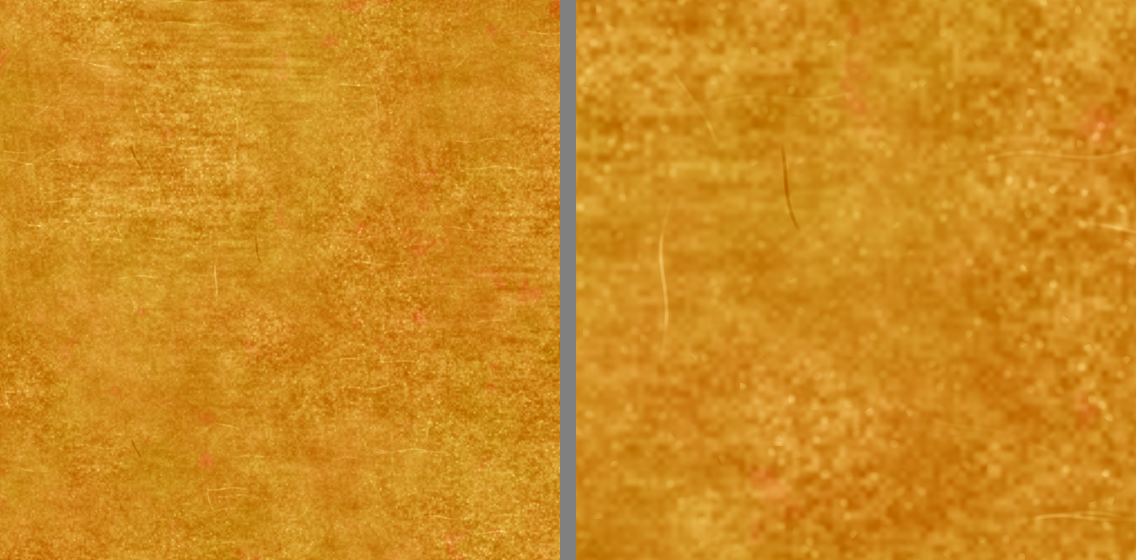
Left, the full canvas; right, a detail of the centre.
Write a Shadertoy shader that draws this texture.

```glsl
// Worn golden ochre plaster: mottled clouds, brushed streaks, fine grain and scratches.

const vec3 OCHRE = vec3(0.815, 0.555, 0.125);
const vec3 LIGHTEN = vec3(0.62, 1.0, 1.02);
const vec3 RUST_SHIFT = vec3(0.05, -0.10, 0.03);
const float TAU = 6.2832;

// Hashes
float hash(vec2 p) {
    vec3 q = fract(p.xyx * vec3(0.1031, 0.1030, 0.0973));
    q += dot(q, q.yzx + 33.33);
    return fract((q.x + q.y) * q.z);
}

vec2 hash2(vec2 p) {
    return vec2(hash(p), hash(p + 57.3));
}

mat2 rotation(float angle) {
    float c = cos(angle), s = sin(angle);
    return mat2(c, -s, s, c);
}

// Smooth value noise, 0 to 1
float noise(vec2 p) {
    vec2 i = floor(p), f = fract(p);
    f = f * f * (3.0 - 2.0 * f);
    return mix(mix(hash(i), hash(i + vec2(1, 0)), f.x),
               mix(hash(i + vec2(0, 1)), hash(i + vec2(1, 1)), f.x), f.y);
}

// Layered noise, 0 to 1
float clouds(vec2 p) {
    float sum = 0.0, weight = 0.5;
    for (int i = 0; i < 5; i++) {
        sum += weight * noise(p);
        p = rotation(0.6) * p * 2.03 + 17.1;
        weight *= 0.55;
    }
    return sum / 1.055;
}

// Cellular noise: distance to the nearest point, and that cell's random value
vec2 cells(vec2 p) {
    vec2 base = floor(p), nearest = vec2(9.0, 0.0);
    for (int y = -1; y <= 1; y++)
    for (int x = -1; x <= 1; x++) {
        vec2 cell = base + vec2(x, y);
        float d = length(cell + hash2(cell) - p);
        if (d < nearest.x) nearest = vec2(d, hash(cell + 9.7));
    }
    return nearest;
}

// Bright flecks in a random part of the cells
float flecks(vec2 p, float share) {
    vec2 c = cells(p);
    return smoothstep(0.5, 0.1, c.x) * smoothstep(1.0 - share, 1.0, c.y);
}

// One bent, tapering scratch
float scratch(vec2 p, vec2 center, float angle, float len, float bend, float width) {
    vec2 q = rotation(angle) * (p - center);
    q.y += bend * q.x * q.x + 0.0025 * sin(q.x * 75.0 + center.x * 40.0);
    float soft = width + 1.0 / iResolution.y;
    float line = 1.0 - smoothstep(width * 0.3, soft, abs(q.y));
    return line * (1.0 - smoothstep(0.25 * len, 0.5 * len, abs(q.x)));
}

// Scattered scratches spread around a main angle
float scratches(vec2 p, int count, float seed, float angle, float spread, float maxLength) {
    float sum = 0.0;
    for (int i = 0; i < count; i++) {
        vec2 id = vec2(float(i) * 3.7, seed);
        vec2 shape = hash2(id + 21.0);
        float turn = angle + spread * (hash(id + 40.0) - 0.5);
        float len = maxLength * mix(0.3, 1.0, shape.x * shape.x);
        float bend = 3.0 * (shape.y - 0.5) * min(spread, 1.0);
        sum += scratch(p, hash2(id), turn, len, bend, 0.0012) * mix(0.3, 1.0, shape.y);
    }
    return sum;
}

// Embossed folds in a small slanted area
float wrinkles(vec2 p, vec2 center) {
    vec2 q = rotation(-0.9) * (p - center);
    float area = exp(-dot(q * vec2(18.0, 30.0), q * vec2(18.0, 30.0)));
    vec2 fold = q * vec2(75.0, 45.0) + 2.0 * noise(p * 50.0);
    return area * (cells(fold).x - cells(fold + vec2(0.25, -0.25)).x);
}

void mainImage(out vec4 fragColor, in vec2 fragCoord) {
    vec2 p = fragCoord / iResolution.y;
    vec2 warped = p + 0.012 * vec2(noise(p * 14.0), noise(p * 14.0 + 31.0));

    // Broad and medium mottling
    float broad = clouds(warped * 5.0 + 3.0) - 0.5;
    float medium = clouds(warped * vec2(22.0, 30.0)) - 0.5;
    float value = 0.15 * broad + 0.17 * medium;

    // Brushed streaks, mostly horizontal and stronger toward the top
    float brushed = smoothstep(0.35, 0.7, clouds(p * 3.0 + 8.0)) * mix(0.5, 1.2, p.y);
    float across = noise(p * vec2(11.0, 190.0)) + noise(p * vec2(30.0, 110.0) + 5.0) - 1.0;
    float upright = noise(rotation(0.12) * p * vec2(150.0, 16.0)) - 0.5;
    float uprightArea = smoothstep(0.45, 0.7, clouds(p * 4.0 + 71.0));
    value += 0.085 * across * brushed + 0.07 * upright * uprightArea;

    // Grain and flecks
    float roughness = mix(0.65, 1.3, smoothstep(0.3, 0.7, clouds(p * 6.0 + 44.0)));
    float grain = 0.12 * (noise(p * 250.0) - 0.5) + 0.10 * (noise(p * vec2(120.0, 150.0)) - 0.5);
    value += roughness * (grain + 0.10 * flecks(p * 130.0, 0.3) - 0.007);

    // Pale scratches with worn gaps, and a few dark ones
    float worn = smoothstep(0.25, 0.65, noise(p * 60.0 + 12.0));
    float pale = scratches(p, 48, 2.0, 0.0, 0.16, 0.26)
               + scratches(p, 22, 15.0, 0.7, 2.2, 0.15)
               + scratches(p, 10, 28.0, -1.3, 0.4, 0.16);
    float dark = scratches(p, 4, 63.0, 0.25 * TAU, 1.2, 0.13);
    value += 0.13 * min(pale, 1.3) * mix(0.25, 1.0, worn) - 0.13 * dark;
    value += 0.16 * wrinkles(p, vec2(0.47, 0.41));

    // Colour, drifting between rust and olive
    float rust = clouds(warped * 7.0 + 90.0) - 0.5 + 0.5 * (clouds(p * 35.0 + 60.0) - 0.5);
    float redSpots = smoothstep(0.68, 0.85, clouds(p * 16.0 + 130.0));
    vec3 color = OCHRE + value * LIGHTEN + (1.3 * rust * 0.5 + 0.7 * redSpots) * RUST_SHIFT;
    color.b += 1.2 * max(value, 0.0) * max(value, 0.0);
    fragColor = vec4(clamp(color, 0.0, 1.0), 1.0);
}
```
